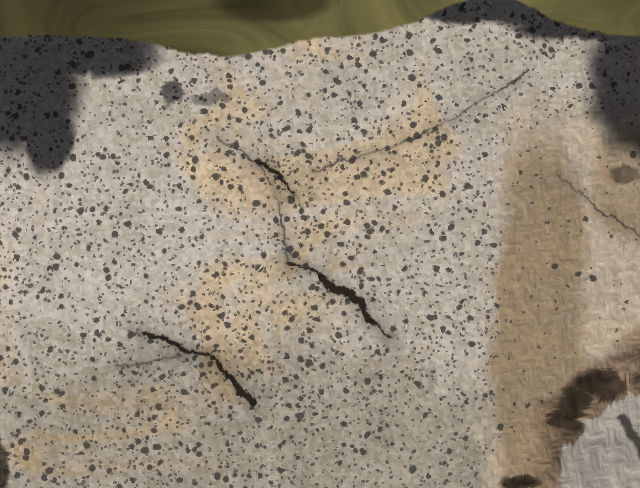
Give the GLSL for this texture, as a Shadertoy shader.

```glsl
#define GRAIN_SCALE 120.0
#define SPECK_SCALE 62.0
#define SPECK_DENSITY 0.22
#define CRACK_WIDTH 0.0045
#define SHADOW_TINT vec3(.32, .33, .36)
#define PALE_STONE vec3(.79, .75, .70)
#define DIM_STONE vec3(.53, .49, .43)
#define BROWN_STONE vec3(.56, .48, .38)
#define DARK_MINERAL vec3(.22, .21, .20)
#define GRASS vec3(.34, .32, .20)

// Crack corners; close neighbours are joined
const vec2 DEEP[14] = vec2[14](
    vec2(.59, .457), vec2(.648, .445), vec2(.69, .406), vec2(.742, .382), vec2(.754, .343),
    vec2(.794, .309), vec2(.29, .317), vec2(.35, .297), vec2(.427, .27), vec2(.469, .224),
    vec2(.52, .177), vec2(.53, .667), vec2(.572, .642), vec2(.597, .6));
const vec2 FINE[14] = vec2[14](
    vec2(.64, .65), vec2(.734, .676), vec2(.853, .718), vec2(.956, .778), vec2(1.09, .855),
    vec2(.24, .25), vec2(.375, .275), vec2(.443, .718), vec2(.53, .667), vec2(.58, .556),
    vec2(.59, .457), vec2(1.14, .64), vec2(1.22, .58), vec2(1.31, .52));

vec2 hash2(vec2 p) {
    vec3 q = fract(p.xyx * vec3(.1031, .1030, .0973));
    q += dot(q, q.yzx + 33.33);
    return fract((q.xx + q.yz) * q.zy);
}

// Nearest distance and random id
vec2 cells(vec2 p) {
    vec2 best = vec2(9.0, 0.0);
    for (int k = 0; k < 9; k++) {
        vec2 cell = floor(p) + vec2(k % 3 - 1, k / 3 - 1);
        float d = length(cell + hash2(cell) - p);
        if (d < best.x) best = vec2(d, hash2(cell + 71.0).x);
    }
    return best;
}

// Layered, rotated sines
float waves(vec2 p) {
    float sum = 0.0, amp = 0.5;
    for (int i = 0; i < 6; i++) {
        p = mat2(.8, .6, -.6, .8) * p * 1.65 + 1.3;
        p += 0.7 * sin(p.yx * 1.3);
        sum += amp * sin(p.x + 1.5 * sin(p.y * .8));
        amp *= 0.68;
    }
    return sum;
}

float specks(vec2 p, float density) {
    vec2 c = cells(p);
    float radius = .2 + .3 * fract(c.y * 57.0);
    return step(1.0 - density, c.y) * (1.0 - smoothstep(radius - .15, radius + .1, c.x));
}

float segmentDist(vec2 p, vec2 a, vec2 b) {
    return length(p - a - (b - a) * clamp(dot(p - a, b - a) / dot(b - a, b - a), 0.0, 1.0));
}

float blob(vec2 p, float x, float y, float rx, float ry) {
    return 1.0 - smoothstep(.75, 1.2, length((p - vec2(x, y)) / vec2(rx, ry)));
}

vec3 rock(vec2 p) {
    float broad = waves(p * 4.0), mid = waves(p * 17.0 + 5.0), fine = waves(p * 55.0);
    float relief = fine - waves((p + vec2(.004, .005)) * 55.0);
    vec2 q = p + .003 * vec2(fine, mid);
    float grain = cells(q * GRAIN_SCALE).y - .5;

    // Granite body, duller toward the lower left
    float tone = .7 + .07 * broad + .09 * mid + .1 * relief + .38 * grain;
    tone += .1 * blob(p, .2, .53, .35, .2) - .33 * blob(p + .03 * mid, .45, .05, .65, .26);
    vec3 col = mix(DIM_STONE, PALE_STONE, tone);
    col *= mix(vec3(1), vec3(1.04, .98, .88), smoothstep(.1, .8, broad));

    // Smoother brown flank
    float flank = smoothstep(-.015, .035, p.x - .97 - .09 * p.y + .02 * mid);
    flank *= 1.0 - smoothstep(.72, .84, p.y);
    float brown = max(blob(p + .03 * broad, 1.09, .32, .12, .38), .7 * blob(p, 1.3, .62, .09, .12));
    vec3 side = mix(vec3(.71, .65, .57), BROWN_STONE, clamp(brown + .3 * mid, 0.0, 1.0));
    col = mix(col, side * (1.0 + .08 * (mid + relief) + .1 * grain), flank * .92);

    // Mineral flecks in two sizes
    float density = SPECK_DENSITY * mix(1.0, .12, flank);
    float flecks = specks(q * SPECK_SCALE, density * (.75 + .5 * broad));
    flecks = max(flecks, .75 * specks(q * SPECK_SCALE * 2.0 + 3.7, density));
    col = mix(col, DARK_MINERAL, flecks * .78);

    // Cracks with ragged width
    vec2 w = p + .006 * vec2(mid, waves(p * 21.0 + 9.0)) + .002 * fine;
    float deep = 9.0, thin = 9.0;
    for (int i = 1; i < 14; i++) {
        if (distance(DEEP[i - 1], DEEP[i]) < .17) deep = min(deep, segmentDist(w, DEEP[i - 1], DEEP[i]));
        if (distance(FINE[i - 1], FINE[i]) < .17) thin = min(thin, segmentDist(w, FINE[i - 1], FINE[i]));
    }
    float bulge = blob(p, .7, .405, .06, .045) + .7 * blob(p, .495, .2, .045, .045);
    float width = CRACK_WIDTH * (.7 + .6 * mid + .9 * bulge);
    col *= 1.0 - .28 * exp(-deep * 65.0) - .13 * exp(-thin * 75.0);
    col = mix(col, vec3(.13, .11, .09), .9 - .9 * smoothstep(width - .002, width + .003, deep));
    col = mix(col, DARK_MINERAL, (.5 + .3 * mid) * (1.0 - smoothstep(0.0, .004, thin)));

    // Broken corner: brown face, hollows, grey block
    float rise = p.y - (p.x - 1.12) * .65 - .02 * mid;
    float face = smoothstep(1.06, 1.13, p.x) * (1.0 - smoothstep(.17, .21, rise));
    col = mix(col, vec3(.43, .36, .29) * (1.0 + .3 * mid + .2 * relief), face * .85);
    vec2 h = w + .015 * mid;
    float hollow = max(blob(h, 1.235, .215, .065, .03), blob(h, 1.17, .155, .035, .055));
    hollow = max(hollow, max(blob(w, 1.07, .015, .045, .016), blob(w, 0.0, .035, .02, .055)));
    hollow = max(hollow, .6 * blob(w, 1.28, .645, .03, .016));
    col = mix(col, vec3(.17, .14, .11), hollow * (.8 + .2 * fine));
    float block = smoothstep(1.14, 1.155, w.x) * (1.0 - smoothstep(.065, .077, rise));
    col = mix(col, vec3(.61, .58, .54) * (1.0 + .09 * mid + .12 * relief), block);
    float split = segmentDist(w, vec2(1.275, .145), vec2(1.32, .06));
    return mix(col, DARK_MINERAL, .85 - .85 * smoothstep(.004, .012, split));
}

float castShadow(vec2 p) {
    p += .012 * vec2(waves(p * 11.0), waves(p * 12.0 + 4.0));
    float left = max(blob(p, 0.0, .82, .17, .14), blob(p, .16, .9, .17, .055));
    left = max(left, blob(p, .1, .72, .05, .075));
    float spots = max(blob(p, .345, .803, .024, .024), .65 * blob(p, .43, .795, .05, .014));
    float right = max(blob(p, .98, .985, .23, .04), blob(p, 1.2, .952, .15, .035));
    return max(max(left, .75 * spots), max(right, blob(p, 1.33, .83, .13, .15)));
}

void mainImage(out vec4 fragColor, in vec2 fragCoord) {
    vec2 p = fragCoord / iResolution.y;
    vec3 grass = GRASS * (1.0 + .22 * waves(p * vec2(5, 7) + 2.0));
    grass *= mix(.72, 1.12, smoothstep(.05, .45, p.x)) * (1.0 - .35 * blob(p, .56, 1.0, .12, .045));
    vec3 stone = rock(p) * mix(vec3(1), SHADOW_TINT, castShadow(p));
    // Skyline with one dip and one peak
    vec2 bump = (p.x - vec2(.45, 1.0)) / vec2(.14, .15);
    float edge = .925 + dot(vec2(-.04, .083), exp(-bump * bump)) + .004 * waves(p * 18.0);
    fragColor = vec4(mix(stone, grass, smoothstep(-.004, .004, p.y - edge)), 1);
}
```
